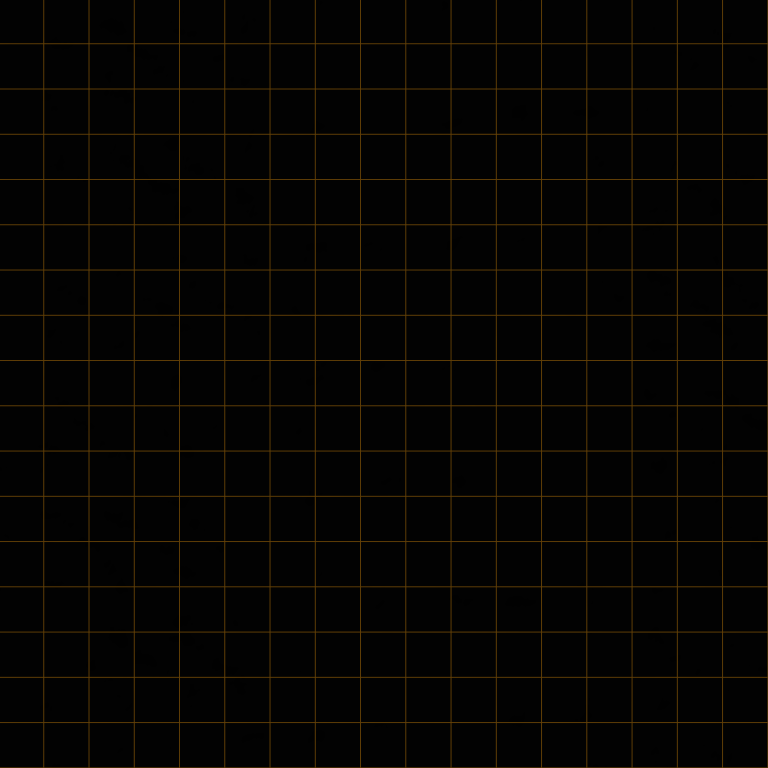
Reproduce this pattern procedurally as a WebGL 2 fragment shader.

```glsl
#version 300 es
precision highp float;

uniform vec2 u_resolution;
out vec4 outColor;

// Grid layout, in canvas widths, measured from the upper left corner
const float PITCH = 0.058926;
const float FIRST_LINE = 0.05697;
const float LINE_WIDTH = 0.00122;

// Colours
const vec3 BACKGROUND = vec3(0.007, 0.007, 0.007);
const vec3 LINE_COLOR = vec3(0.390, 0.252, 0.024);

// Slight unevenness
const float LINE_WEAR = 0.05;
const float BACKGROUND_MOTTLE = 0.002;

// Layered sines, roughly in -1..1
float layeredSines(vec2 p) {
    float sum = 0.0;
    float amplitude = 0.5;
    for (int i = 0; i < 4; i++) {
        sum += amplitude * sin(p.x + 1.7 * sin(p.y)) * cos(p.y - 0.8 * p.x);
        p = mat2(1.6, 1.2, -1.2, 1.6) * p + 1.3;
        amplitude *= 0.5;
    }
    return sum;
}

// Share of the pixel covered by the nearest line, on each axis
vec2 lineCoverage(vec2 position, vec2 pixel) {
    vec2 offset = mod(position - FIRST_LINE + 0.5 * PITCH, PITCH) - 0.5 * PITCH;
    vec2 high = min(offset + 0.5 * pixel, vec2(0.5 * LINE_WIDTH));
    vec2 low = max(offset - 0.5 * pixel, vec2(-0.5 * LINE_WIDTH));
    return clamp((high - low) / pixel, 0.0, 1.0);
}

void main() {
    vec2 uv = gl_FragCoord.xy / u_resolution;
    vec2 position = vec2(uv.x, 1.0 - uv.y);

    // Union of vertical and horizontal lines
    vec2 coverage = lineCoverage(position, 1.0 / u_resolution);
    float grid = 1.0 - (1.0 - coverage.x) * (1.0 - coverage.y);

    // Faint mottling below, faint wear along the lines
    vec3 ground = BACKGROUND + BACKGROUND_MOTTLE * layeredSines(position * 40.0);
    vec3 line = LINE_COLOR * (1.0 + LINE_WEAR * layeredSines(position * 23.0 + 5.0));

    outColor = vec4(mix(ground, line, grid), 1.0);
}
```
